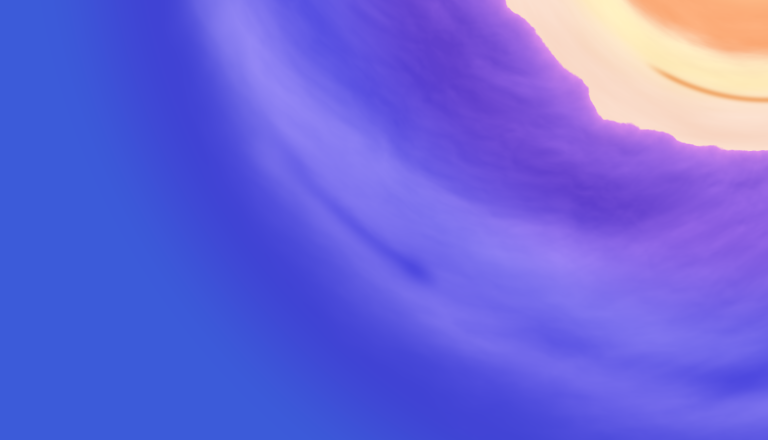
Give the GLSL for this background, as a Shadertoy shader.

```glsl
// A violet ring of clouds sweeps around a glowing peach opening in a blue sky.

float hash(vec2 p) {
    return fract(sin(dot(p, vec2(127.1, 311.7))) * 43758.5);
}

float noise(vec2 p) {
    vec2 i = floor(p), f = fract(p);
    f = f * f * (3.0 - 2.0 * f);
    return mix(mix(hash(i), hash(i + vec2(1, 0)), f.x),
               mix(hash(i + vec2(0, 1)), hash(i + vec2(1, 1)), f.x), f.y);
}

float fbm(vec2 p) {
    float sum = 0.0, amp = 0.5;
    for (int i = 0; i < 5; i++) {
        sum += amp * noise(p);
        p = mat2(1.6, 1.2, -1.2, 1.6) * p + 7.3;
        amp *= 0.5;
    }
    return sum;
}

// Rounded puffs with sharp creases
float billow(vec2 p) {
    float sum = 0.0, amp = 0.5;
    for (int i = 0; i < 4; i++) {
        sum += amp * abs(2.0 * noise(p) - 1.0);
        p = mat2(1.6, 1.2, -1.2, 1.6) * p + 3.1;
        amp *= 0.5;
    }
    return sum;
}

float bell(float x, float center, float width) {
    x = (x - center) / width;
    return exp(-x * x);
}

// Blue sky, deepest beside the clouds
vec3 sky(float r) {
    return mix(vec3(0.25, 0.26, 0.83), vec3(0.235, 0.355, 0.85), smoothstep(1.38, 1.66, r));
}

// Peach light with curved cream and orange streaks
vec3 opening(float r, float a) {
    float wisp = fbm(vec2(a * 2.5, r * 24.0)) - 0.5;
    float w = r + 0.05 * wisp;
    vec3 col = mix(vec3(0.98, 0.86, 0.79), vec3(1.0, 0.93, 0.74), bell(w, 0.45, 0.055));
    col = mix(col, vec3(0.99, 0.68, 0.48), 1.0 - smoothstep(0.355, 0.43, w));
    col = mix(col, vec3(1.0, 0.82, 0.62), 0.6 * (1.0 - smoothstep(0.22, 0.31, w)));
    col += 0.1 * wisp * vec3(0.3, 0.8, 1.0);
    float streak = bell(r, 0.497 - 0.02 * a, 0.007) * (1.0 - smoothstep(0.4, 0.58, a));
    return mix(col, vec3(0.93, 0.60, 0.33), 0.75 * streak);
}

// Cloud ring: r is the radius, a the angle from straight down
vec3 clouds(vec2 p, vec2 toCenter, float r, float a, float rimDist) {
    float s = r - 0.32 * (a - 0.39);
    float wisps = fbm(vec2(a * 3.5, s * 11.0) + 0.8 * fbm(p * 5.0)) - 0.47;
    float inner = 1.0 - smoothstep(0.78, 1.08, r);

    // Broad spiral light and shadow bands
    float light = 0.24 + 0.55 * bell(s + 0.06 * wisps, 0.953, 0.10);
    light += 0.32 * bell(r, 1.20 + 0.1 * (a - 0.4), 0.07);
    light += 0.42 * bell(r, 1.06, 0.07) * bell(a, 0.2, 0.2);
    light += 0.28 * bell(r, 0.65, 0.09);
    light -= 0.15 * bell(r, 0.83, 0.08);
    light -= 0.35 * bell(r, 1.14, 0.04) * bell(a, 0.0, 0.2);

    // Dark furrow that ends in a small hollow
    float furrow = 1.178 + 0.175 * (a - 0.716) + 0.03 * wisps;
    light -= 0.38 * bell(r, furrow, 0.022) * smoothstep(0.66, 0.74, a) * (1.0 - smoothstep(0.98, 1.2, a));
    light -= 0.18 * bell(r, 1.175, 0.03) * bell(a, 0.72, 0.04);

    // Wisps, and puffs lit from the opening
    light += 0.65 * wisps;
    vec2 q = vec2(a * 4.0, s * 8.0) + 0.5 * fbm(p * 6.0);
    float relief = billow(q) - billow(q - vec2(0.0, 0.14));
    light += relief * mix(0.2, 0.55, inner);

    vec3 shade = mix(vec3(0.29, 0.27, 0.87), vec3(0.37, 0.24, 0.80), inner);
    vec3 lit = mix(vec3(0.57, 0.52, 0.96), vec3(0.66, 0.46, 0.95), inner);
    vec3 col = mix(shade, lit, clamp(light, 0.0, 1.1));

    // Pink glow along the rim
    float glow = 0.75 * exp(-rimDist / 0.025) + 0.2 * exp(-rimDist / 0.09);
    return mix(col, vec3(0.90, 0.57, 0.93), clamp(glow, 0.0, 1.0));
}

void mainImage(out vec4 fragColor, in vec2 fragCoord) {
    vec2 p = fragCoord / iResolution.y;
    p.x += 0.5 * (1.737 - iResolution.x / iResolution.y);
    vec2 toCenter = vec2(1.72, 1.27) - p;
    float r = length(toCenter);
    float a = atan(toCenter.x, toCenter.y);

    // Uneven inner rim
    float rim = 0.612 + 0.022 * bell(a, 0.57, 0.09) + 0.025 * smoothstep(0.95, 1.15, a);
    rim += 0.035 * (fbm(p * 16.0) - 0.48);
    float rimDist = r - rim;

    // Soft, ragged outer edge
    float ragged = r + 0.12 * (fbm(vec2(a * 4.0, r * 5.0)) - 0.48);
    float cover = 1.0 - smoothstep(1.18, 1.42, ragged);

    vec3 col = mix(sky(r), clouds(p, toCenter, r, a, max(rimDist, 0.0)), cover);
    float edge = 1.2 / iResolution.y;
    col = mix(opening(r, a), col, smoothstep(-edge, edge, rimDist));
    fragColor = vec4(clamp(col, 0.0, 1.0), 1.0);
}
```
